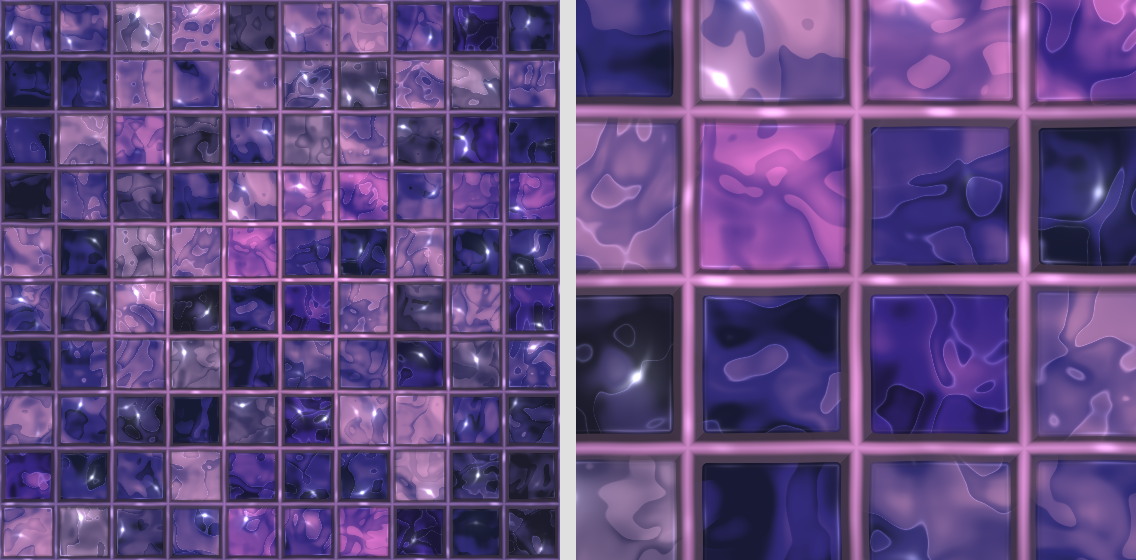
Left, the full canvas; right, a detail of the centre.
Write a WebGL 2 fragment shader that draws this pattern.

```glsl
#version 300 es
precision highp float;

uniform vec2 u_resolution;
out vec4 fragColor;

vec4 random4(vec2 cell) {
  vec4 q = fract(cell.xyxy * vec4(0.1031, 0.1030, 0.0973, 0.1099));
  q += dot(q, q.wzxy + 33.33);
  return fract((q.xxyz + q.yzzw) * q.zywx);
}

float corner(vec2 cell, vec2 offset) {
  float angle = 6.2832 * random4(cell).x;
  return dot(vec2(cos(angle), sin(angle)), offset);
}

float gradientNoise(vec2 p) {
  vec2 i = floor(p), f = fract(p);
  vec2 u = f * f * f * (f * (f * 6.0 - 15.0) + 10.0);
  vec2 e = vec2(1.0, 0.0);
  float low = mix(corner(i, f), corner(i + e.xy, f - e.xy), u.x);
  float high = mix(corner(i + e.yx, f - e.yx), corner(i + e.xx, f - e.xx), u.x);
  return mix(low, high, u.y);
}

float relief(vec2 p) {
  return gradientNoise(p * 1.6) + 0.3 * gradientNoise(p * 3.1 + 5.0);
}

float roundedBox(vec2 p, float halfSize, float radius) {
  vec2 q = abs(p) - halfSize + radius;
  return length(max(q, 0.0)) + min(max(q.x, q.y), 0.0) - radius;
}

// Navy through indigo and violet to pale pink
vec3 glassRamp(float tone) {
  vec3 color = mix(vec3(0.09, 0.10, 0.20), vec3(0.19, 0.17, 0.47), smoothstep(0.0, 0.30, tone));
  color = mix(color, vec3(0.39, 0.30, 0.56), smoothstep(0.28, 0.56, tone));
  color = mix(color, vec3(0.64, 0.45, 0.66), smoothstep(0.52, 0.80, tone));
  return mix(color, vec3(0.83, 0.57, 0.77), smoothstep(0.78, 1.10, tone));
}

// Small curved glints at random places on the glass
float glints(vec2 p, vec2 cell) {
  float light = 0.0;
  for (int k = 0; k < 2; k++) {
    vec4 r = random4(cell + 57.0 + 31.0 * float(k));
    vec2 q = p - (r.xy - 0.5) * 0.62;
    float angle = 3.1416 * r.z;
    q = mat2(cos(angle), sin(angle), -sin(angle), cos(angle)) * q;
    q.y += 1.6 * q.x * q.x;
    float streak = exp(-dot(q * q, vec2(70.0, 1500.0)));
    float spot = exp(-700.0 * dot(q, q));
    float halo = exp(-28.0 * dot(q, q));
    light += smoothstep(0.5, 0.95, r.w) * (0.4 * streak + 0.65 * spot + 0.16 * halo);
  }
  return light;
}

void main() {
  vec2 uv = gl_FragCoord.xy / u_resolution;
  float soft = 10.0 / min(u_resolution.x, u_resolution.y);

  // Ten by ten cells with slightly uneven joints
  vec2 grid = uv * 10.0;
  grid += 0.014 * vec2(gradientNoise(grid * 2.1), gradientNoise(grid * 2.1 + 31.0));
  vec2 cell = floor(grid);
  vec2 p = grid - cell - 0.5;
  vec4 seed = random4(cell + 11.0);

  // Warped glass surface and its folded reflections
  vec2 s = p + seed.xy * 40.0;
  float h = relief(s);
  vec2 slope = vec2(relief(s + vec2(0.02, 0.0)) - h, relief(s + vec2(0.0, 0.02)) - h) / 0.02;
  float sheet = gradientNoise(s * 1.3 + slope * 0.28 + 9.0);
  float fold = smoothstep(0.0, 0.035, sheet) * (1.0 - smoothstep(0.04, 0.36, sheet));
  float base = 0.08 + 0.78 * seed.z;
  float tone = base + dot(slope, vec2(0.05, 0.07)) - 0.16 * fold;
  tone += 0.28 * gradientNoise(s * 1.1 + slope * 0.3 + 17.0);
  vec3 glass = glassRamp(tone);

  // Some panes are smoky, a few are vivid
  float luma = dot(glass, vec3(0.3, 0.55, 0.15));
  glass = mix(glass, luma * vec3(1.10, 0.98, 1.22), 0.6 * smoothstep(0.45, 0.0, seed.w));
  glass *= mix(vec3(1.0), vec3(1.14, 0.86, 1.10), smoothstep(0.65, 0.95, seed.w));
  glass += vec3(0.55, 0.55, 0.75) * 0.22 * exp(-70.0 * abs(sheet)) * step(0.45, seed.y);
  glass += vec3(0.92, 0.94, 1.0) * glints(p, cell);

  // Pane outline with a thin glossy rim
  float paleness = smoothstep(0.3, 0.8, base);
  float pane = roundedBox(p, mix(0.412, 0.436, paleness), 0.03);
  float rimShine = smoothstep(-0.1, 0.5, gradientNoise(grid * 3.0 + 70.0));
  glass *= 1.0 - 0.28 * smoothstep(-0.05, 0.0, pane);
  glass += vec3(0.5, 0.45, 0.65) * (0.12 + 0.5 * rimShine) * exp(-110.0 * abs(pane + 0.018));

  // Smoky bevel, lit from above and left
  float glow = exp(-7.0 * dot(uv - 0.5, uv - 0.5));
  vec2 side = step(abs(p.yx), abs(p)) * sign(p);
  vec3 bevel = mix(vec3(0.22, 0.19, 0.29), vec3(0.33, 0.26, 0.34), 0.3 + 0.7 * glow);
  bevel = mix(bevel, glass, 0.12 + 0.3 * paleness);
  bevel *= 0.95 + 0.14 * dot(side, vec2(-0.6, 0.8));

  // Rounded joint, pinkest near the middle of the canvas
  float joint = 0.5 - max(abs(p.x), abs(p.y));
  vec3 grout = mix(vec3(0.27, 0.23, 0.41), vec3(0.66, 0.42, 0.62), glow);
  grout *= 1.0 + 0.25 * gradientNoise(grid * 1.7 + 90.0);
  grout += vec3(0.18, 0.13, 0.18) * exp(-2500.0 * joint * joint);
  grout += vec3(0.35, 0.30, 0.38) * pow(rimShine, 3.0) * exp(-900.0 * joint * joint);

  vec3 color = mix(bevel, grout, 1.0 - smoothstep(0.022, 0.052, joint));
  color = mix(color, glass, 1.0 - smoothstep(-soft * 0.6, soft * 0.6, pane));
  fragColor = vec4(clamp(color, 0.0, 1.0), 1.0);
}
```
